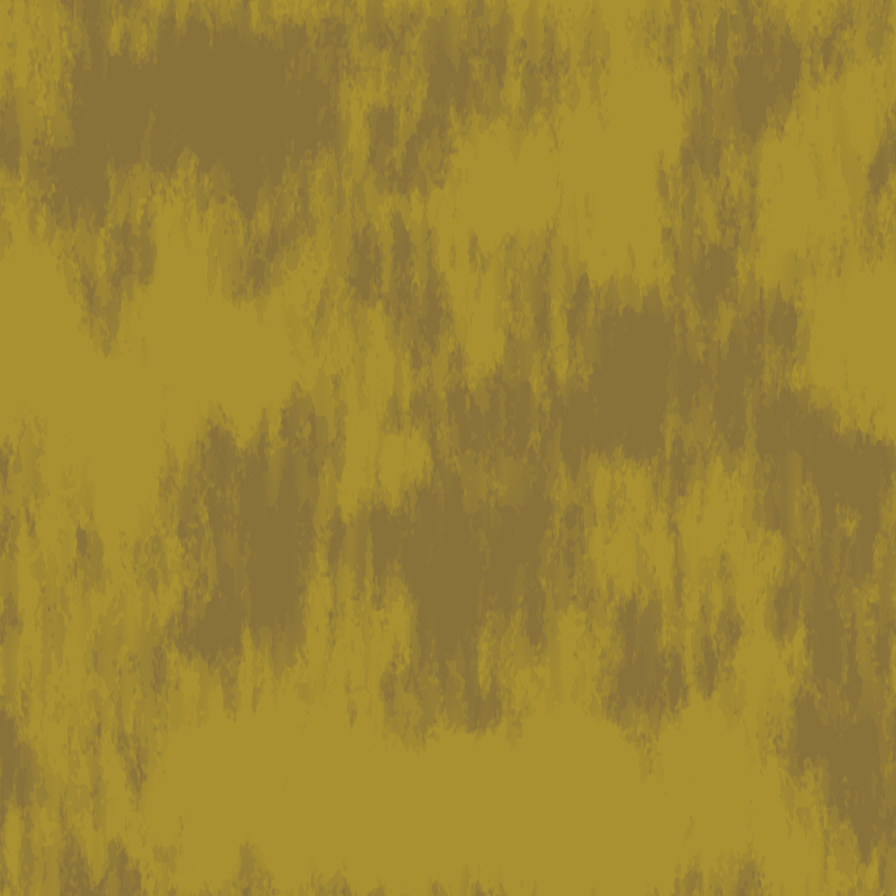
Give the GLSL for this texture, as a WebGL 2 fragment shader.

```glsl
#version 300 es
precision highp float;
// Weathered ochre paint: ragged vertical streaks worn through to dull brown, tiling.

uniform vec2 u_resolution;
out vec4 outColor;

const float TAU = 6.2831853;
const vec3 BROWN = vec3(0.535, 0.447, 0.229);
const vec3 GOLD = vec3(0.662, 0.564, 0.188);

float hash(vec2 cell, float seed) {
    return fract(sin(dot(vec3(cell, seed), vec3(127.1, 311.7, 74.7))) * 43758.5453);
}

// Slope contribution of one lattice corner; the lattice wraps after period cells.
float corner(vec2 cell, vec2 offset, vec2 period, float seed) {
    float angle = TAU * hash(mod(cell, period), seed);
    return dot(vec2(cos(angle), sin(angle)), offset);
}

// Gradient noise around zero that repeats over the unit square.
float noise(vec2 uv, vec2 period, float seed) {
    vec2 p = uv * period;
    vec2 cell = floor(p);
    vec2 f = p - cell;
    vec2 w = f * f * (3.0 - 2.0 * f);
    vec2 e = vec2(1.0, 0.0);
    float low = mix(corner(cell, f, period, seed),
                    corner(cell + e.xy, f - e.xy, period, seed), w.x);
    float high = mix(corner(cell + e.yx, f - e.yx, period, seed),
                     corner(cell + e.xx, f - e.xx, period, seed), w.x);
    return mix(low, high, w.y);
}

// Large cloudy patches with slightly distorted outlines.
float patches(vec2 uv, float seed) {
    vec2 warp = vec2(noise(uv, vec2(11.0, 9.0), seed + 1.0),
                     noise(uv, vec2(13.0, 8.0), seed + 2.0));
    vec2 p = uv + 0.03 * warp;
    return noise(p, vec2(4.0), seed + 3.0)
         + 0.6 * noise(p, vec2(9.0, 7.0), seed + 4.0)
         + 0.3 * noise(p, vec2(18.0, 14.0), seed + 5.0);
}

// Narrow upright drips in two sizes.
float streaks(vec2 uv, float seed) {
    return noise(uv, vec2(46.0, 12.0), seed)
         + 0.6 * noise(uv, vec2(96.0, 32.0), seed + 1.0);
}

// One coat of paint with a crisp, toothed edge.
float coat(vec2 uv, float cover, float seed) {
    float teeth = noise(uv, vec2(210.0, 110.0), seed + 2.0);
    float field = cover + 0.7 * streaks(uv, seed) + 0.3 * teeth;
    return smoothstep(-0.045, 0.045, field);
}

void main() {
    vec2 uv = gl_FragCoord.xy / u_resolution;
    float broad = patches(uv, 10.0);

    // Soft shading below the coats
    float veil = noise(uv, vec2(60.0, 5.0), 21.0);
    float tone = 0.11 + 0.75 * broad + 0.45 * veil;

    // Overlapping coats, each covering less than the one before
    for (int i = 0; i < 3; i++) {
        float layer = float(i);
        float cover = broad + 0.19 - 0.11 * layer;
        tone += 0.31 * coat(uv, cover, 31.0 + 7.0 * layer);
    }

    outColor = vec4(mix(BROWN, GOLD, clamp(tone, 0.0, 1.0)), 1.0);
}
```
